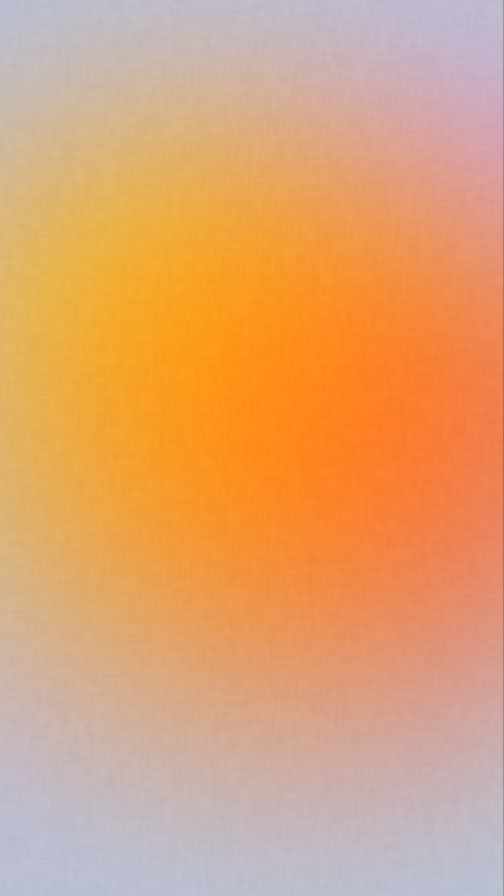
Reproduce this background procedurally as a WebGL 1 fragment shader.

```glsl
precision highp float;
// A broad warm glow on a cool blue-grey ground: a flat-topped blob shifts
// from yellow (upper left) to red-orange (right), with a rosy halo, lilac
// haze, a faint woven grain and a thin shaded right edge.

uniform vec2 u_resolution;

#define GROUND vec3(0.720, 0.760, 0.830)
#define HALO vec3(0.780, 0.705, 0.745)
#define LILAC vec3(0.850, 0.600, 0.800)
#define YELLOW vec3(1.000, 0.700, 0.020)
#define RED_ORANGE vec3(1.000, 0.415, 0.170)
#define GLOW_CENTER vec2(0.57, 0.55)
#define GLOW_TILT 1.8
#define GLOW_FLOOR 0.07
#define GRAIN_CELLS vec2(45.0, 190.0)
#define GRAIN_AMOUNT 0.016
#define EDGE_SHADE 0.25

float hash(vec2 p) {
  p = fract(p * vec2(0.1031, 0.1137));
  p += dot(p, p.yx + 33.33);
  return fract((p.x + p.y) * p.x * 17.0);
}

float valueNoise(vec2 p) {
  vec2 cell = floor(p);
  vec2 f = fract(p);
  f = f * f * (3.0 - 2.0 * f);
  float low = mix(hash(cell), hash(cell + vec2(1.0, 0.0)), f.x);
  float high = mix(hash(cell + vec2(0.0, 1.0)), hash(cell + 1.0), f.x);
  return mix(low, high, f.y);
}

float haze(vec2 uv, vec2 center, vec2 radius) {
  vec2 d = (uv - center) / radius;
  return exp(-dot(d, d));
}

// Flat-topped blob, tilted and a little firmer above its center
float warmGlow(vec2 d, float upper) {
  float fallX = mix(2.1, 1.9, smoothstep(-0.3, 0.3, d.x));
  float fallY = mix(7.2, 9.7, upper);
  float tilt = GLOW_TILT * mix(0.15, 1.0, upper);
  float spread = fallX * d.x * d.x + fallY * d.y * d.y + tilt * d.x * d.y;
  float glow = exp(-pow(max(spread, 0.00001), mix(1.2, 1.35, upper)));
  return clamp((glow - GLOW_FLOOR) / (1.0 - GLOW_FLOOR), 0.0, 1.0);
}

void main() {
  vec2 uv = gl_FragCoord.xy / u_resolution;
  vec2 fromCenter = uv - GLOW_CENTER;
  float upper = smoothstep(-0.1, 0.2, fromCenter.y);

  // Cool ground, rosy halo, lilac haze at upper right and lower left
  vec3 color = mix(GROUND, HALO, haze(uv, GLOW_CENTER, vec2(0.90, 0.43)));
  float lilac = 0.60 * haze(uv, vec2(0.95, 0.80), vec2(0.60, 0.15));
  lilac += 0.12 * haze(uv, vec2(0.0, 0.20), vec2(0.30, 0.13));
  color = mix(color, LILAC, lilac);

  // Warm glow, its hue sliding along the diagonal and slower below the center
  float hue = 0.56 + 0.90 * fromCenter.x - mix(0.45, 1.15, upper) * fromCenter.y;
  vec3 warm = mix(YELLOW, RED_ORANGE, clamp(hue, 0.0, 1.0));
  color = mix(color, warm, warmGlow(fromCenter, upper));

  // Faint grain woven from short horizontal and vertical streaks
  vec2 grainPos = uv * vec2(1.0, u_resolution.y / u_resolution.x);
  float grain = valueNoise(grainPos * GRAIN_CELLS);
  grain += valueNoise(grainPos * GRAIN_CELLS.yx + 31.0);
  color += GRAIN_AMOUNT * (grain - 1.0);

  // Thin shaded edge at the right
  color *= 1.0 - EDGE_SHADE * smoothstep(0.9965, 1.0, uv.x);

  gl_FragColor = vec4(clamp(color, 0.0, 1.0), 1.0);
}
```
